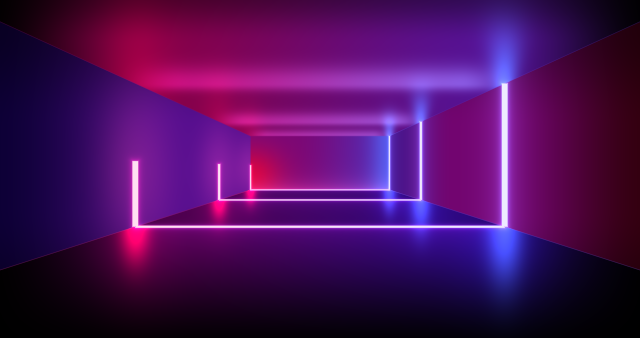
Give the GLSL for this background, as a Shadertoy shader.

```glsl
// A dim room in one-point perspective, lit by three receding neon frames.
// Each surface gets a colour gradient; a loop over depth then adds the tubes,
// their washes on walls and ceiling, and their streaks on the floor.

const float CEILING = 0.456;  // ceiling height per unit of half-width
const float FLOOR = 0.32;     // floor depth per unit of half-width

float gauss(float x, float width) {
    x /= width;
    return exp(-x * x);
}

// Falls smoothly from one to zero between two positions
float fade(float start, float end, float x) {
    return 1.0 - smoothstep(start, end, x);
}

// Signed distance to an axis-aligned box
float boxDist(vec2 p, vec2 centre, vec2 halfSize) {
    vec2 d = abs(p - centre) - halfSize;
    return length(max(d, 0.0)) + min(max(d.x, d.y), 0.0);
}

// Half-width of a frame: equal steps in depth
float frameSize(float i) {
    return 1.0 / (1.83 + 1.52 * i);
}

void mainImage(out vec4 fragColor, in vec2 fragCoord) {
    vec2 p = (fragCoord - vec2(0.5, 0.504) * iResolution.xy) / iResolution.y;
    float px = 1.0 / iResolution.y;
    float ax = abs(p.x);
    float backSize = frameSize(2.0);
    float side = smoothstep(-0.55, 0.55, p.x);

    // Soft masks for the surfaces
    float reach = max(ax, backSize);
    float onCeiling = smoothstep(-px, px, p.y - CEILING * reach);
    float onFloor = smoothstep(-px, px, -p.y - FLOOR * reach);
    float onSide = smoothstep(-px, px, ax - backSize);
    float onWall = onSide * (1.0 - onCeiling) * (1.0 - onFloor);
    float ceilingSize = p.y / CEILING;
    float floorSize = -p.y / FLOOR;

    // Back wall
    float u = p.x / backSize;
    vec3 col = mix(vec3(0.48, 0.03, 0.46), vec3(0.34, 0.15, 0.68), smoothstep(-0.4, 1.0, u));
    col += vec3(0.34, -0.02, -0.20) * gauss(u + 1.0, 0.45) * gauss(p.y + 0.02, 0.08);
    col += vec3(0.0, 0.20, 0.24) * gauss(u - 1.0, 0.26);
    col += vec3(0.22, 0.12, 0.14) * exp(-max(p.y + FLOOR * backSize, 0.0) / 0.025);

    // Side walls
    vec3 leftWall = mix(vec3(0.32, 0.05, 0.55), vec3(0.05, 0.0, 0.21), smoothstep(0.38, 0.98, ax));
    vec3 rightWall = mix(vec3(0.25, 0.05, 0.49), vec3(0.44, 0.01, 0.42), smoothstep(0.20, 0.40, ax));
    rightWall = mix(rightWall, vec3(0.20, 0.0, 0.06), smoothstep(0.52, 0.98, ax));
    vec3 wallCol = p.x < 0.0 ? leftWall : rightWall;
    wallCol *= 1.0 - 0.35 * smoothstep(0.12, 0.42, abs(p.y));
    col = mix(col, wallCol, onWall);

    // Ceiling, fading into dark upper corners
    vec3 ceilingCol = mix(vec3(0.52, 0.0, 0.28), vec3(0.33, 0.07, 0.58), side);
    ceilingCol *= (1.0 - 0.45 * smoothstep(0.80, 1.15, ceilingSize)) * fade(0.50, 1.0, ax);
    col = mix(col, ceilingCol, onCeiling);

    // Floor, fading towards the viewer
    vec3 floorCol = mix(vec3(0.31, 0.0, 0.30), vec3(0.17, 0.03, 0.50), side);
    floorCol *= fade(0.55, 1.75, floorSize) * fade(0.40, 1.0, ax);
    col = mix(col, floorCol, onFloor);

    // Light spilled by each frame
    for (int i = 0; i < 3; i++) {
        float h = frameSize(float(i));
        float leftX = p.x + h;
        float rightX = p.x - h;
        float inside = fade(0.75, 1.12, ax / h);

        // Wash on the walls beside the tubes
        float leftWash = gauss(leftX, 0.20 * h) * gauss(p.y + 0.02 * h, 0.45 * h);
        float rightWash = exp(-abs(rightX) / (0.085 * h));
        col += onWall * (vec3(0.20, 0.07, 0.08) * leftWash + vec3(0.13, 0.16, 0.29) * rightWash);

        // Band across the ceiling, longer on the near side
        float rise = ceilingSize - h;
        float band = gauss(rise, (rise > 0.0 ? 0.20 : 0.09) * h) * inside;
        col += onCeiling * band * mix(vec3(0.26, 0.05, 0.20), vec3(0.20, 0.29, 0.32), side);

        // Fans of light above the tubes
        float above = p.y - CEILING * h;
        float fan = gauss(rightX, 0.06 * h + 0.18 * max(above, 0.0)) * gauss(above, 0.29 * h);
        col += onCeiling * fan * vec3(0.06, 0.33, 0.45);
        col += onCeiling * gauss(leftX, 0.18 * h) * gauss(above, 0.45 * h) * vec3(0.12, 0.0, 0.0);

        // Reflections below the frame
        float below = -p.y - FLOOR * h;
        float nearSide = onFloor * smoothstep(-0.015 * h, 0.01 * h, below);
        col += nearSide * gauss(leftX, 0.075 * h) * gauss(below, 0.18 * h) * vec3(0.78, 0.0, 0.16);
        col += nearSide * gauss(leftX, 0.20 * h) * gauss(below, 0.38 * h) * vec3(0.14, 0.0, 0.06);
        col += nearSide * gauss(rightX, 0.09 * h) * gauss(below, 0.29 * h) * vec3(0.17, 0.34, 0.62);
        col += nearSide * gauss(rightX, 0.25 * h) * gauss(below, 0.42 * h) * vec3(0.02, 0.03, 0.16);
        col += nearSide * inside * exp(-max(below, 0.0) / (0.07 * h)) * vec3(0.10, 0.02, 0.12);
    }

    // Neon tubes with a tight halo
    for (int i = 0; i < 3; i++) {
        float h = frameSize(float(i));
        float w = 0.0215 * pow(h, 1.5);
        float left = boxDist(p, vec2(-h, -0.142 * h), vec2(w, 0.178 * h));
        float right = boxDist(p, vec2(h, 0.068 * h), vec2(w, 0.388 * h));
        float base = boxDist(p, vec2(0.0, -FLOOR * h), vec2(h, 0.0004 + 0.0055 * h));
        col += vec3(0.35, 0.04, 0.18) * exp(-max(left, 0.0) / (0.013 * h));
        col += vec3(0.14, 0.18, 0.32) * exp(-max(right, 0.0) / (0.013 * h));
        col += vec3(0.25, 0.06, 0.28) * exp(-max(base, 0.0) / (0.008 * h));
        vec3 tube = mix(vec3(1.0, 0.88, 0.95), vec3(0.93, 0.92, 1.0), side);
        col = mix(col, tube, fade(-0.8 * px, 0.8 * px, min(min(left, right), base)));
    }

    fragColor = vec4(clamp(col, 0.0, 1.0), 1.0);
}
```
